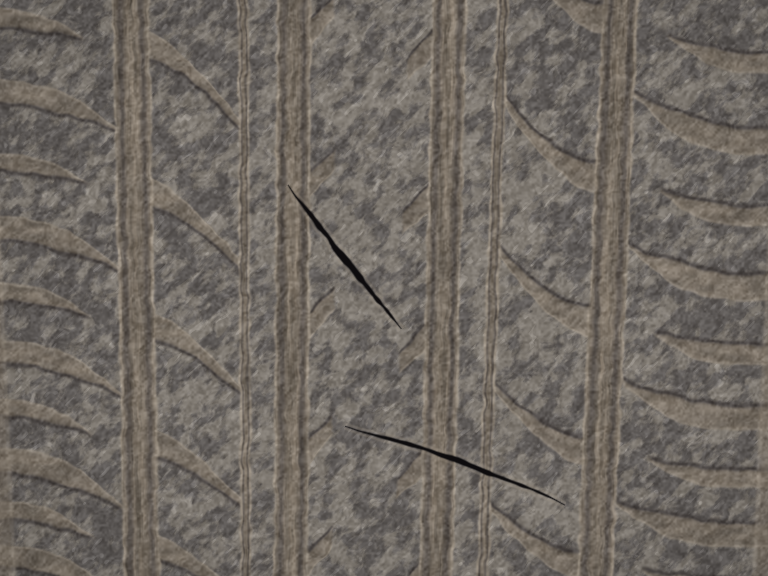
Give the GLSL for this texture, as a Shadertoy shader.

```glsl
// Worn tyre tread: long grooves, curved side slots in shrinking rows, and two cuts.
#define ROW_START 0.2257   // height of the first row, measured from the top
#define ROW_PITCH 0.2552   // distance between rows at the first row
#define ROW_SHRINK 0.01215 // loss of pitch per row
#define WEAR 0.90          // strength of the dark scuffs
#define GRAIN 0.19
#define RUBBER vec3(0.485, 0.462, 0.433)
#define SCUFF vec3(0.340, 0.325, 0.318)
#define DUST vec3(0.478, 0.440, 0.394)
#define RIDGE vec3(0.625, 0.582, 0.525)
#define SHADOW vec3(0.265, 0.247, 0.242)
#define CUT vec3(0.050, 0.045, 0.050)

float hash(vec2 p) {
    vec3 q = fract(vec3(p.xyx) * 0.1031);
    q += dot(q, q.yzx + 33.33);
    return fract((q.x + q.y) * q.z);
}

float noise(vec2 p) {
    vec2 i = floor(p), f = fract(p);
    f = f * f * (3.0 - 2.0 * f);
    return mix(mix(hash(i), hash(i + vec2(1, 0)), f.x),
               mix(hash(i + vec2(0, 1)), hash(i + vec2(1, 1)), f.x), f.y);
}

float fbm(vec2 p) {
    float sum = 0.0, amp = 0.5;
    for (int i = 0; i < 4; i++) {
        sum += amp * noise(p);
        p = p * 2.03 + 17.1;
        amp *= 0.55;
    }
    return sum / 1.01;
}

float line(float d, float w) { return exp(-d * d / (w * w)); }

// Signed height to the nearest row (x) and the index of that row (y).
vec2 rowAt(float y, float phase) {
    float pitch = sqrt(max(ROW_PITCH * ROW_PITCH - 4.0 * ROW_SHRINK * (y - ROW_START), 0.005));
    float n = (ROW_PITCH - pitch) / (2.0 * ROW_SHRINK) - phase;
    float id = floor(n + 0.5);
    return vec2((n - id) * pitch, id);
}

// Dusty slot of half width w, shaded on one edge and lit on the other.
vec3 carve(vec3 col, vec2 row, float w, float side, float show, float tone, float px) {
    w *= 0.85 + 0.3 * hash(vec2(row.y + 9.0, side + 5.0));
    float d = row.x * side;
    float inside = 1.0 - smoothstep(-0.003 - px, 0.003 + px, abs(d) - w);
    col = mix(col, DUST * tone, 0.85 * inside * show);
    col = mix(col, RIDGE, 0.4 * line(d - w, 0.003) * show);
    return mix(col, SHADOW, 0.85 * line(d + w, 0.0042) * show);
}

// Slit from a to b: x is the distance to its edge, y is the position along it.
vec2 slit(vec2 p, vec2 a, vec2 b, float w, float bow) {
    vec2 dir = normalize(b - a);
    float h = dot(p - a, dir) / length(b - a);
    float arch = max(4.0 * h * (1.0 - h), 0.0);
    float offset = dot(p - a, vec2(-dir.y, dir.x)) - bow * arch + 0.004 * (noise(vec2(h * 14.0, w * 900.0)) - 0.5);
    return vec2(abs(offset) - w * arch * (0.6 + 0.7 * noise(vec2(h * 25.0, 3.0))), h);
}

void mainImage(out vec4 fragColor, in vec2 fragCoord) {
    // One unit is the canvas height; y runs downward.
    vec2 uv = fragCoord / iResolution.xy;
    vec2 p = vec2(uv.x * 4.0 / 3.0, 1.0 - uv.y);
    float px = 0.75 / iResolution.y;
    vec2 clean = p;
    p += 0.005 * (vec2(noise(p * 50.0), noise(p * 50.0 + 70.0)) - 0.5);

    // Rubber with fine slanted scuffs, palest along the middle
    vec2 slant = vec2(p.x - p.y, p.x + p.y) * 0.707;
    float outer = smoothstep(0.1, 0.5, abs(p.x - 0.68));
    float scuff = fbm(slant * vec2(38, 64)) + 0.3 * (fbm(p * 9.0 + 5.0) - 0.5);
    scuff = smoothstep(0.37, 0.68, scuff + 0.08 * outer - 0.01);
    float grain = 0.55 * noise(slant * vec2(95, 190)) + 0.45 * noise(p * 230.0) - 0.5;
    vec3 col = mix(RUBBER, SCUFF, WEAR * scuff);
    col += 0.07 * smoothstep(0.76, 0.92, noise(slant * vec2(70, 140) + 40.0));

    // Groove lines: centre at the top, centre at the bottom, half width
    vec3 grooves[6] = vec3[6](vec3(0.227, 0.246, 0.030), vec3(0.422, 0.427, 0.008),
                              vec3(0.510, 0.505, 0.0285), vec3(0.781, 0.757, 0.0285),
                              vec3(0.873, 0.8385, 0.009), vec3(1.078, 1.033, 0.030));
    float side = p.x > 0.645 ? 1.0 : -1.0;
    bool right = side > 0.0;
    vec3 wide = right ? grooves[5] : grooves[0];
    vec3 thin = right ? grooves[4] : grooves[1];
    vec3 core = right ? grooves[3] : grooves[2];
    float y = right ? ROW_START + (p.y - 0.1615) * 0.925 : p.y;
    float tone = 0.82 + 0.3 * noise(p * vec2(35, 90));

    // Shoulder slots, long and short in turn
    float t = (side * (p.x - mix(wide.x, wide.y, p.y)) - wide.z) / 0.21;
    float bend = 1.0 - pow(1.0 - clamp(t, 0.0, 1.0), 2.0);
    float drop = side * bend * (right ? mix(0.085, 0.05, p.y) : mix(0.062, 0.085, p.y));
    col = carve(col, rowAt(y - drop, 0.0), 0.004 + 0.016 * smoothstep(0.0, 0.5, t), side, smoothstep(-0.01, 0.02, t), tone, px);
    col = carve(col, rowAt(y - drop, 0.5), 0.002 + 0.013 * smoothstep(0.2, 0.7, t), side, smoothstep(0.22, 0.3, t), tone, px);

    // Curved slots between the thin and the wide grooves
    float s = side * (p.x - mix(thin.x, thin.y, p.y)) / 0.165;
    bend = 1.0 - pow(1.0 - clamp(s, 0.0, 1.0), 1.5);
    float show = smoothstep(0.0, 0.04, s) * step(t, 0.0);
    col = carve(col, rowAt(y - side * bend * mix(0.148, 0.10, p.y), 0.0), 0.006 + 0.017 * s, side, show, tone, px);

    // Short nicks along the middle rib
    float reach = -side * (p.x - mix(core.x, core.y, p.y)) - core.z;
    float nickY = p.y - side * 1.05 * (reach - 0.022) - (right ? 0.139 : 0.073);
    show = smoothstep(-0.003, 0.003, reach) * (1.0 - smoothstep(0.039, 0.047, reach));
    col = carve(col, rowAt(nickY, 0.0), 0.021 - 0.12 * reach, 1.0, show, tone * 0.95, px);

    // Long grooves with streaked floors and broken pale rims
    for (int i = 0; i < 6; i++) {
        float w = grooves[i].z, k = float(i) * 31.0;
        float d = p.x - mix(grooves[i].x, grooves[i].y, p.y);
        float streak = 0.6 * noise(vec2(d * 170.0 + k, p.y * 9.0)) + 0.4 * noise(vec2(d * 330.0 + k, p.y * 40.0));
        vec3 bed = DUST * (0.72 + 0.48 * streak);
        bed = mix(bed, SHADOW, 0.6 * line(abs(d) - 0.62 * w, 0.16 * w + 0.001));
        col = mix(col, bed, 1.0 - smoothstep(-0.002 - px, 0.002 + px, abs(d) - w));
        float chip = noise(vec2(p.y * 60.0, k + sign(d) * 7.0));
        col = mix(col, RIDGE, (0.15 + 0.65 * chip) * line(abs(d) - w, 0.003));
    }

    // Outer rim of the shoulders, then grain and shading
    float rim = abs(clean.x - 0.667) - 0.667 + 0.045 * (p.y - 0.45);
    col = mix(col, DUST, 0.6 * smoothstep(0.0, 0.006, rim));
    col = mix(col, RIDGE, 0.35 * line(rim, 0.004));
    col += GRAIN * grain;
    col *= 1.03 - 0.12 * smoothstep(0.35, 0.8, length(uv - vec2(0.54, 0.5)));

    // Two cuts, each with a pale lip
    vec2 cuts[2] = vec2[2](slit(clean, vec2(0.500, 0.321), vec2(0.698, 0.571), 0.0048, 0.003),
                           slit(clean, vec2(0.599, 0.741), vec2(0.981, 0.877), 0.0036, -0.010));
    for (int i = 0; i < 2; i++) {
        float along = step(0.0, cuts[i].y) * step(cuts[i].y, 1.0);
        col = mix(col, RIDGE, 0.3 * along * line(cuts[i].x - 0.004, 0.0025));
        col = mix(col, CUT, along * (1.0 - smoothstep(-0.0005 - px, 0.001 + px, cuts[i].x)));
    }
    fragColor = vec4(clamp(col, 0.0, 1.0), 1.0);
}
```
